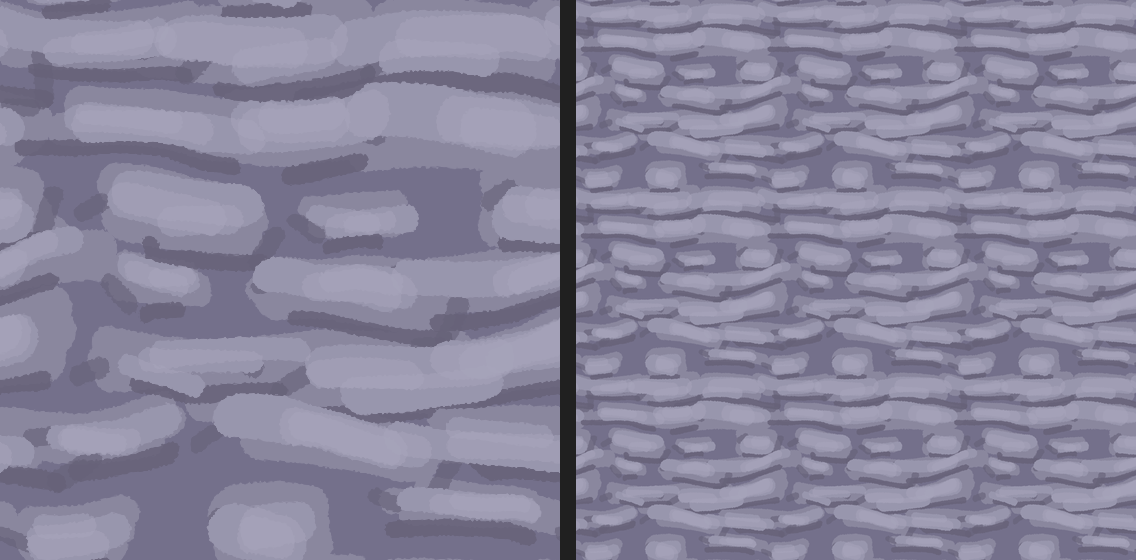
Left: one tile. Right: repeated 3 by 3.
Write a three.js fragment shader that draws this texture.

```glsl
// Painted stone wall: seven loose courses of flat violet-grey stones, each built
// from round-ended brush strokes. Pale translucent coats overlap on the faces
// and thin dark strokes shade the joints. Everything wraps at the borders.

varying vec2 vUv;

const float TAU = 6.2831853;
const vec2 GRID = vec2(3.0, 7.0); // stones per course, courses

vec2 hash2(vec2 p) {
  vec3 q = fract(p.xyx * vec3(0.1031, 0.1030, 0.0973));
  q += dot(q, q.yzx + 33.33);
  return fract((q.xx + q.yz) * q.zy);
}

// Value noise that repeats after a whole number of cells.
vec2 wrapNoise(vec2 uv, float cells) {
  vec2 p = uv * cells;
  vec2 i = floor(p);
  vec2 f = fract(p);
  f = f * f * (3.0 - 2.0 * f);
  vec2 lo = mod(i, cells);
  vec2 hi = mod(i + 1.0, cells);
  vec2 bottom = mix(hash2(lo), hash2(vec2(hi.x, lo.y)), f.x);
  vec2 top = mix(hash2(vec2(lo.x, hi.y)), hash2(hi), f.x);
  return mix(bottom, top, f.y) - 0.5;
}

// Coverage of a round brush dragged from a to b.
float stroke(vec2 p, vec2 a, vec2 b, float radius) {
  vec2 ab = b - a;
  float t = clamp(dot(p - a, ab) / dot(ab, ab), 0.0, 1.0);
  return 1.0 - smoothstep(-0.0012, 0.0012, length(p - a - ab * t) - radius);
}

// Adds one stone: x = body, y = uncovered by pale coats, z = uncovered by shade.
void paintStone(vec2 p, vec2 id, inout vec3 layers) {
  vec2 shape = hash2(id + 11.0);
  vec2 place = hash2(id + 37.0) - 0.5;
  vec2 build = hash2(id + 71.0);
  p -= place * vec2(0.09, 0.05);
  float halfLength = 0.06 + 0.18 * shape.x;
  float thick = 0.68 + 0.7 * build.x;
  float tilt = (shape.y - 0.5) * 0.22 * halfLength;

  // Body: three stacked strokes with very uneven ends.
  for (int k = 0; k < 3; k++) {
    float n = float(k);
    vec2 ends = halfLength * (0.45 + 0.6 * hash2(id + 53.0 + n * 7.0));
    float y = (n - 1.0) * 0.023 * thick;
    float slope = tilt * (0.4 + 0.5 * n);
    float body = stroke(p, vec2(-ends.x, y - slope), vec2(ends.y, y + slope), 0.032 * thick);
    layers.x = max(layers.x, body);
  }

  // Face: ever smaller translucent coats, each with its own direction.
  for (int k = 0; k < 3; k++) {
    float n = float(k);
    vec2 r = hash2(id + 91.0 + n * 13.0) - 0.5;
    vec2 mid = vec2(r.x * halfLength * 0.75, r.y * 0.046 * thick);
    vec2 reach = vec2(halfLength * (0.64 - 0.15 * n), tilt * 0.7 + r.x * 0.024);
    float coat = stroke(p, mid - reach, mid + reach, (0.031 - 0.005 * n) * thick);
    layers.y *= 1.0 - 0.5 * coat;
  }

  // Joint: a bent shadow below most stones, some curling up the right end.
  vec2 bend = hash2(id + 151.0) - 0.5;
  float base = -0.058 * thick - 0.004;
  vec2 left = vec2(-halfLength * (0.7 + bend.x * 0.9), base - tilt + bend.y * 0.03);
  vec2 knee = vec2(bend.x * 0.08, base + bend.x * 0.02);
  vec2 right = vec2(halfLength * (0.7 + bend.y * 0.9), base + tilt);
  float width = 0.0125 + 0.004 * build.y;
  float shade = max(stroke(p, left, knee, width), stroke(p, knee, right, width));
  layers.z *= 1.0 - 0.85 * shade * step(0.14, build.y);
  if (bend.y > 0.1) {
    vec2 tip = vec2(halfLength + 0.03, -0.01 + bend.x * 0.04);
    layers.z *= 1.0 - 0.65 * stroke(p, right, tip, 0.017);
  }
  // Stray dab in the upright joint.
  vec2 dab = vec2(-halfLength - 0.02, bend.x * 0.05);
  layers.z *= 1.0 - 0.65 * stroke(p, dab, dab + vec2(0.035, bend.y * 0.06), 0.016);
}

void main() {
  vec3 mortar = vec3(0.456, 0.440, 0.547);
  vec3 shadow = vec3(0.402, 0.383, 0.472);
  vec3 stone = vec3(0.540, 0.528, 0.620);
  vec3 pale = vec3(0.656, 0.646, 0.734);

  // Gently waving courses, slight hand wobble, then ragged brush edges.
  vec2 p = vUv;
  p.y += 0.017 * sin(TAU * (vUv.x + vUv.y)) + 0.008 * sin(TAU * (2.0 * vUv.x - vUv.y));
  p += 0.010 * wrapNoise(vUv, 14.0);
  p += 0.0045 * wrapNoise(vUv, 256.0);

  // Visit the stones of the nearest courses.
  vec3 layers = vec3(0.0, 1.0, 1.0);
  for (int j = -1; j <= 1; j++) {
    float row = floor(p.y * GRID.y) + float(j);
    float wrappedRow = mod(row, GRID.y);
    float shift = 0.5 * wrappedRow + 0.6 * hash2(vec2(wrappedRow, 5.0)).x;
    for (int i = -1; i <= 1; i++) {
      float column = floor(p.x * GRID.x + shift) + float(i);
      vec2 center = (vec2(column - shift, row) + 0.5) / GRID;
      paintStone(p - center, vec2(mod(column, GRID.x), wrappedRow), layers);
    }
  }

  vec3 color = mix(mortar, stone, layers.x);
  color = mix(color, shadow, 1.0 - layers.z);
  // Pale coats hide the shade beneath them.
  float face = smoothstep(0.0, 0.5, 1.0 - layers.y);
  color = mix(color, stone, face);
  color = mix(color, pale, 1.0 - layers.y);
  gl_FragColor = vec4(color, 1.0);
}
```
